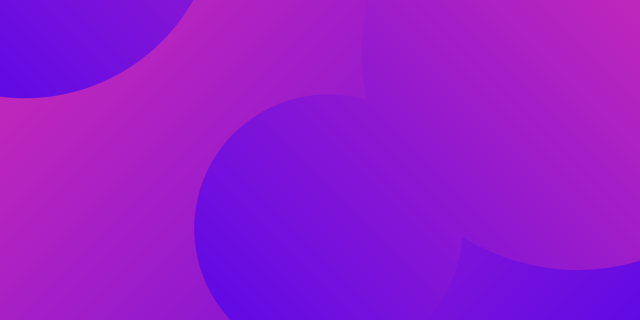
A WebGL 1 fragment shader for this background:

```glsl
precision highp float;
// Three large discs in a violet-to-magenta gradient over an opposing diagonal gradient.
uniform vec2 u_resolution;

float disc(vec2 p, vec2 center, float radius) {
  return length(p - center) - radius;
}

// Blend from blue-violet (0) to magenta (1)
vec3 ramp(float t) {
  return mix(vec3(0.38, 0.04, 0.90), vec3(0.75, 0.155, 0.73), clamp(t, 0.0, 1.0));
}

void main() {
  // Canvas height is one unit
  vec2 p = gl_FragCoord.xy / u_resolution.y;
  float pixel = 1.0 / u_resolution.y;

  // Backdrop falls from magenta at upper left to violet at lower right
  vec3 backdrop = ramp((3.0 - (p.x + 1.0 - p.y)) / 2.69);

  // Discs share one gradient rising toward the upper right
  vec3 discColor = ramp((p.x + p.y - 1.0 + 0.285) / 2.285);

  // Union of the corner, lower and right discs
  float shape = disc(p, vec2(0.078, 1.297), 0.604);
  shape = min(shape, disc(p, vec2(1.026, 0.286), 0.419));
  shape = min(shape, disc(p, vec2(1.805, 0.831), 0.6745));
  float coverage = 1.0 - smoothstep(-0.75 * pixel, 0.75 * pixel, shape);

  gl_FragColor = vec4(mix(backdrop, discColor, coverage), 1.0);
}
```
